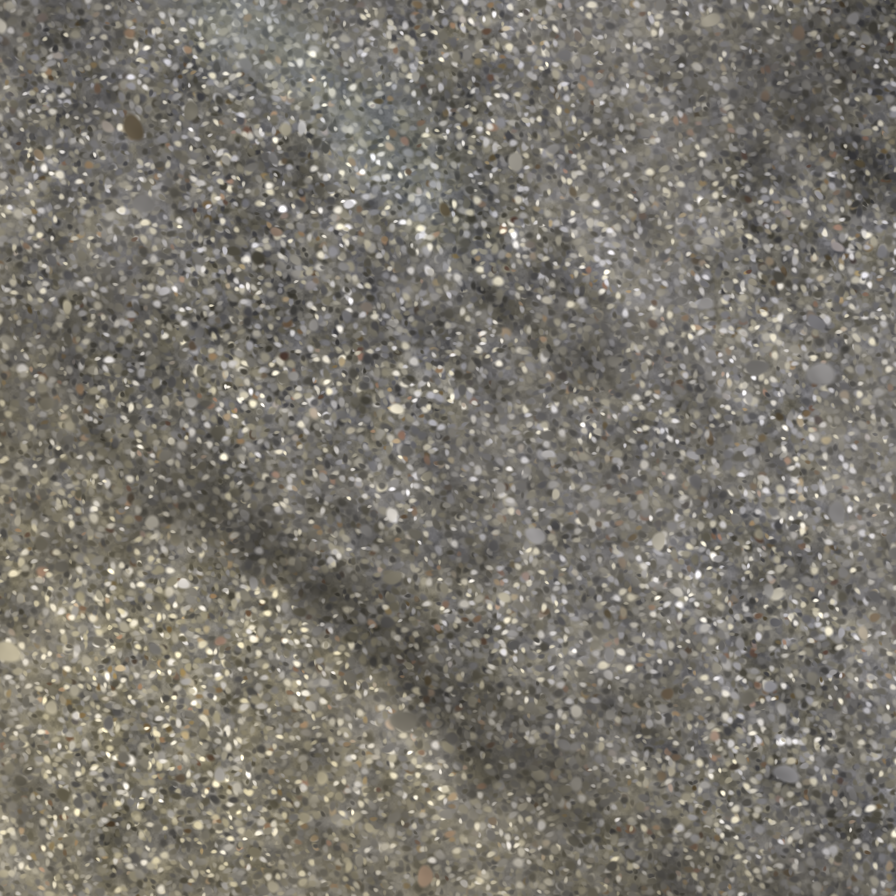
Reproduce this texture procedurally as a WebGL 1 fragment shader.

```glsl
precision highp float;
// Damp grey sand: soft elliptical grains strewn in layers from fine to coarse,
// with pale sparkles and a few pebbles. Clumps and broad diagonal drifts then
// vary the brightness, contrast and warmth of the surface.

uniform vec2 u_resolution;

vec3 hash3(vec2 p) {
  vec3 q = fract(p.xyx * vec3(0.1031, 0.1030, 0.0973));
  q += dot(q, q.yxz + 33.33);
  return fract((q.xxy + q.yzz) * q.zyx);
}

float noise(vec2 p) {
  vec2 i = floor(p), f = fract(p);
  f = f * f * (3.0 - 2.0 * f);
  float low = mix(hash3(i).x, hash3(i + vec2(1.0, 0.0)).x, f.x);
  float high = mix(hash3(i + vec2(0.0, 1.0)).x, hash3(i + 1.0).x, f.x);
  return mix(low, high, f.y);
}

float fbm(vec2 p) {
  return 0.55 * noise(p) + 0.3 * noise(p * 2.1 + 17.0) + 0.15 * noise(p * 4.3 + 41.0);
}

// Mineral colour: warm, mauve or cool grey, now and then ochre or rust.
// Bright grains stay nearly white.
vec3 mineral(float tone, vec3 pick) {
  vec3 tint = mix(vec3(1.05, 1.01, 0.89), vec3(1.0, 0.99, 1.01), pick.x);
  vec3 stain = mix(vec3(1.16, 0.94, 0.84), vec3(1.15, 1.02, 0.76), pick.z);
  float stained = smoothstep(0.92, 0.98, pick.y) * (1.0 - smoothstep(0.5, 0.7, tone));
  return tone * mix(tint, stain, stained);
}

// Lays one layer of grains over the ground; tones holds darkest, range and glint.
vec3 strew(vec3 ground, vec2 uv, float cells, float density, float size,
           float softness, vec3 tones, float seed) {
  vec2 p = uv * cells;
  vec2 home = floor(p);
  for (int y = -1; y <= 1; y++) {
    for (int x = -1; x <= 1; x++) {
      vec2 cell = home + vec2(float(x), float(y));
      vec3 place = hash3(cell + seed);
      vec3 shape = hash3(cell + seed + 71.3);
      vec3 pick = hash3(cell + seed + 139.7);
      vec2 d = p - cell - place.xy;
      float angle = -0.6 + 2.4 * (shape.x - 0.5);
      float c = cos(angle), s = sin(angle);
      d = vec2(c * d.x + s * d.y, c * d.y - s * d.x);
      d.y *= 1.1 + 0.7 * shape.y;
      float facets = 1.0 + 0.05 * sin(3.0 * atan(d.y, d.x + 0.0001) + 6.3 * pick.z);
      float r = length(d) * facets / (size * (0.65 + 0.6 * shape.z));
      float cover = 1.0 - smoothstep(1.0 - softness, 1.0 + softness, r);
      float tone = tones.x + tones.y * pick.y + tones.z * pow(pick.z, 8.0);
      vec3 colour = mineral(tone, hash3(cell + seed + 211.9));
      ground = mix(ground, colour, cover * step(place.z, density));
    }
  }
  return ground;
}

void main() {
  vec2 uv = gl_FragCoord.xy / min(u_resolution.x, u_resolution.y);

  // Drift axes: along runs down to the right, across runs up to the right.
  float along = dot(uv, vec2(0.75, -0.66));
  float across = dot(uv, vec2(0.66, 0.75));
  float sway = across + 0.14 * (fbm(uv * 6.0) - 0.5);
  float streak = fbm(vec2(along * 4.0, across * 9.0) + 5.0);

  // Fine matrix between the grains.
  float dust = 0.32 + 0.22 * fbm(uv * 120.0);
  vec3 sand = mineral(dust, vec3(noise(uv * 60.0), 0.0, 0.0));

  // Grains, fine to coarse, then bright glints and pebbles.
  sand = strew(sand, uv, 145.0, 0.8, 0.55, 0.6, vec3(0.28, 0.28, 0.38), 3.0);
  sand = strew(sand, uv, 92.0, 0.42, 0.46, 0.5, vec3(0.28, 0.31, 0.34), 57.0);
  sand = strew(sand, uv, 115.0, 0.17, 0.43, 0.6, vec3(0.58, 0.28, 0.24), 23.0);
  sand = strew(sand, uv, 50.0, 0.09, 0.34, 0.35, vec3(0.31, 0.32, 0.30), 91.0);
  sand = strew(sand, uv, 19.0, 0.045, 0.25, 0.24, vec3(0.32, 0.30, 0.10), 113.0);

  // Some patches are smoother, as if veiled by silt.
  float clarity = 0.78 + 0.45 * smoothstep(0.3, 0.68, fbm(uv * 7.0 + 31.0));
  sand = mix(vec3(0.465, 0.45, 0.43), sand, clarity);

  // Dark diagonal gully, pale drift above it, a shaded corner, and clumps.
  float gully = exp(-pow((sway - 0.49) / 0.045, 2.0)) * smoothstep(0.2, 0.5, streak);
  float drift = exp(-pow((sway - 0.92) / 0.06, 2.0)) * (1.0 - smoothstep(-0.25, 0.0, along));
  float corner = 1.0 - smoothstep(0.02, 0.28, length(uv - vec2(1.0, 0.94)));
  float clumps = fbm(vec2(along * 20.0, across * 28.0) + 63.0) - 0.5;
  float shade = 1.03 + 0.42 * (streak - 0.5) + 0.5 * clumps;
  shade *= 1.0 - 0.34 * gully - 0.3 * corner;
  sand = sand * shade + drift * vec3(0.07, 0.085, 0.085);

  // The lower left is warmer and paler, the upper right cooler.
  float warmth = 1.0 - smoothstep(0.25, 0.75, sway);
  sand *= mix(vec3(0.98, 0.98, 0.985), vec3(1.08, 1.06, 0.99), warmth);
  gl_FragColor = vec4(clamp(sand, 0.0, 1.0), 1.0);
}
```
